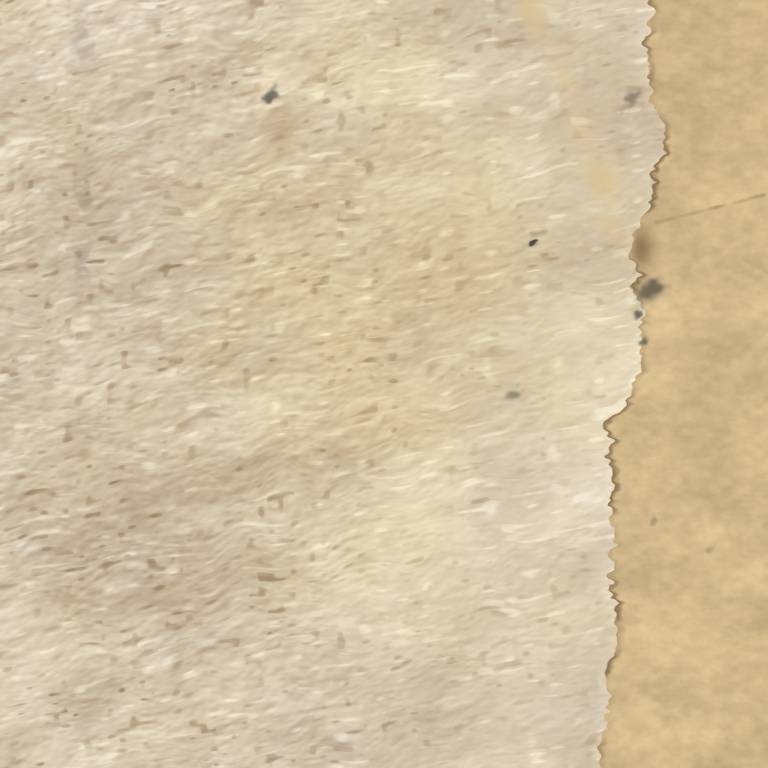
Reproduce this texture procedurally as a Shadertoy shader.

```glsl
// A pale fibrous sheet with a torn right edge lying on tan parchment.
// The tear is a smoothed height profile plus fray; the fibres are noise
// stretched along a slight slope; stains, marks and creases are soft shapes.

const vec3 SHEET_SHADE = vec3(0.735, 0.66, 0.545);
const vec3 SHEET_LIGHT = vec3(0.91, 0.866, 0.765);
const vec3 PARCHMENT = vec3(0.822, 0.718, 0.545);
const vec3 OCHRE = vec3(0.86, 0.77, 0.58);
const vec3 UMBER = vec3(0.47, 0.38, 0.26);
const vec3 SLATE = vec3(0.32, 0.30, 0.27);
const float FIBRE_SLOPE = 0.17;
const float FIBRE_RELIEF = 0.52;
const float GRAIN = 0.55;
const float FLECK_STRENGTH = 0.75;
const float STRAND_STRENGTH = 0.4;
const float MOTTLE = 0.85;
const float FRAY = 0.012;

// Tear position at equal heights, bottom to top
const float TEAR[17] = float[17](
  0.781, 0.788, 0.793, 0.801, 0.797, 0.799, 0.797, 0.789, 0.829,
  0.837, 0.828, 0.826, 0.844, 0.865, 0.853, 0.841, 0.849);

// Broad tones: centre, radius, brightness change
const vec4 TONES[12] = vec4[12](
  vec4(0.20, 0.76, 0.16, -0.12), vec4(0.32, 0.61, 0.10, -0.24),
  vec4(0.55, 0.56, 0.08, -0.20), vec4(0.27, 0.24, 0.13, -0.28),
  vec4(0.09, 0.36, 0.12, -0.18), vec4(0.52, 0.41, 0.08, -0.14),
  vec4(0.76, 0.53, 0.12, 0.24), vec4(0.55, 0.28, 0.15, 0.20),
  vec4(0.75, 0.33, 0.13, 0.18), vec4(0.58, 0.88, 0.14, 0.14),
  vec4(0.05, 0.96, 0.10, 0.18), vec4(0.66, 0.17, 0.07, -0.12));

// Small dark marks: centre, radius, opacity
const vec4 MARKS[9] = vec4[9](
  vec4(0.352, 0.876, 0.011, 0.75), vec4(0.696, 0.685, 0.006, 1.2),
  vec4(0.667, 0.486, 0.009, 0.45), vec4(0.847, 0.621, 0.018, 0.75),
  vec4(0.830, 0.592, 0.008, 0.75), vec4(0.838, 0.555, 0.007, 0.65),
  vec4(0.823, 0.873, 0.010, 0.45), vec4(0.852, 0.323, 0.006, 0.30),
  vec4(0.924, 0.283, 0.007, 0.25));

float hash(vec2 p) {
  vec3 q = fract(vec3(p.xyx) * 0.1031);
  q += dot(q, q.yzx + 33.33);
  return fract((q.x + q.y) * q.z);
}

float noise(vec2 p) {
  vec2 i = floor(p), f = fract(p);
  f = f * f * (3.0 - 2.0 * f);
  return mix(mix(hash(i), hash(i + vec2(1, 0)), f.x),
             mix(hash(i + vec2(0, 1)), hash(i + vec2(1, 1)), f.x), f.y);
}

float fbm(vec2 p) {
  float sum = 0.0, amp = 0.5;
  for (int i = 0; i < 4; i++) {
    sum += amp * noise(p);
    p = mat2(1.6, 1.2, -1.2, 1.6) * p + 7.3;
    amp *= 0.5;
  }
  return sum / 0.9375;
}

float blob(vec2 d, float radius) { return exp(-dot(d, d) / (radius * radius)); }

float segment(vec2 p, vec2 a, vec2 b) {
  vec2 ab = b - a;
  return length(p - a - ab * clamp(dot(p - a, ab) / dot(ab, ab), 0.0, 1.0));
}

float tearX(float y) {
  float s = clamp(y, 0.0, 0.9999) * 16.0;
  int i = int(s);
  float fray = noise(vec2(y * 75.0, 3.0)) - 0.5 + 0.6 * (noise(vec2(y * 190.0, 9.0)) - 0.5);
  return mix(TEAR[i], TEAR[i + 1], smoothstep(0.0, 1.0, fract(s))) + FRAY * fray;
}

float fibres(vec2 p) {
  return 0.55 * noise(p * vec2(48.0, 130.0)) + 0.45 * noise(p * vec2(105.0, 230.0) + 31.0);
}

vec3 sheet(vec2 p) {
  vec2 along = vec2(p.x, p.y - FIBRE_SLOPE * p.x);
  along += 0.014 * (vec2(noise(p * 19.0), noise(p * 19.0 + 40.0)) - 0.5);
  float tone = 0.57 + MOTTLE * (fbm(along * vec2(9.0, 15.0)) - 0.5);
  for (int i = 0; i < 12; i++) tone += TONES[i].w * blob(p - TONES[i].xy, TONES[i].z);
  float rough = mix(1.2, 0.6, smoothstep(0.25, 0.8, p.x));
  float relief = fibres(along) - fibres(along + vec2(-0.003, 0.004));
  tone += rough * (FIBRE_RELIEF * relief + GRAIN * (fbm(along * vec2(55.0, 115.0)) - 0.5));
  float fleck = smoothstep(0.7, 0.95, noise(along * vec2(68.0, 135.0) + 17.0));
  float strand = smoothstep(0.74, 0.96, noise(along * vec2(36.0, 150.0) + 71.0));
  tone += STRAND_STRENGTH * strand - FLECK_STRENGTH * rough * fleck * noise(p * 23.0);
  vec3 col = mix(SHEET_SHADE, SHEET_LIGHT, clamp(tone, -0.6, 1.25));
  float warm = blob((p - vec2(0.52, 0.6)) * vec2(1.0, 0.7), 0.24);
  warm += 1.2 * (fbm(p * 11.0 + 60.0) - 0.5);
  col *= mix(vec3(0.995, 0.993, 1.005), vec3(1.01, 1.0, 0.945), warm);

  // Broken ochre crease with a pale ridge, running down to the tear
  float wobble = 0.022 * (noise(p * 32.0) - 0.5) + 0.01 * (noise(p * 90.0) - 0.5);
  float crease = min(segment(p, vec2(0.685, 1.0), vec2(0.745, 0.88)),
                     segment(p, vec2(0.745, 0.88), vec2(0.80, 0.71))) + wobble;
  float patchy = smoothstep(0.2, 0.8, noise(p * vec2(18.0, 30.0) + 5.0));
  col = mix(col, OCHRE, (0.2 + 0.5 * patchy) * smoothstep(0.028, 0.0, crease));
  // Faint fold on the left, turning outward below
  float fold = min(segment(p, vec2(0.107, 0.98), vec2(0.11, 0.64)),
                   segment(p, vec2(0.11, 0.64), vec2(0.05, 0.46))) + wobble;
  col *= 1.0 - 0.1 * patchy * smoothstep(0.009, 0.0, fold);
  // Pale rim and brown stain around the upper hole
  col += 0.09 * blob(p - vec2(0.352, 0.898), 0.024);
  return mix(col, vec3(0.68, 0.58, 0.46), 0.5 * blob(p - vec2(0.362, 0.832) + wobble, 0.03));
}

vec3 parchment(vec2 p) {
  float grain = 0.17 * (fbm(p * vec2(14.0, 20.0)) - 0.5) + 0.14 * (fbm(p * vec2(75.0, 110.0)) - 0.5);
  vec3 col = PARCHMENT * (1.0 + grain) + 0.08 * grain * vec3(0.0, 0.5, 1.0);
  float scratch = segment(p, vec2(0.855, 0.71), vec2(0.995, 0.746));
  return mix(col, UMBER, 0.4 * smoothstep(0.004, 0.0005, scratch) * noise(p * 60.0));
}

void mainImage(out vec4 fragColor, in vec2 fragCoord) {
  vec2 p = fragCoord / iResolution.xy;
  float soft = max(0.0016, 1.0 / iResolution.y);
  float beyond = p.x - tearX(p.y) - 0.005 * (noise(p * 160.0) - 0.5);

  // Broken contact shadow beside the torn lip
  vec3 ground = parchment(p);
  float broken = smoothstep(0.25, 0.75, noise(vec2(p.y * 38.0, 5.0)));
  float shadow = (0.15 + 0.65 * broken) * smoothstep(0.011, 0.0, beyond);
  shadow = max(shadow, 0.7 * blob((p - vec2(0.835, 0.677)) * vec2(1.0, 0.6), 0.015));
  ground = mix(ground, UMBER, shadow);
  vec3 paper = sheet(p) + 0.03 * smoothstep(-0.018, 0.0, beyond);
  vec3 col = mix(paper, ground, smoothstep(-soft, soft, beyond));

  // Holes and specks, slightly ragged
  for (int i = 0; i < 9; i++) {
    vec2 d = p - MARKS[i].xy;
    d.y -= 0.3 * d.x;
    d += 0.009 * (vec2(noise(p * 120.0), noise(p * 120.0 + 50.0)) - 0.5);
    float mark = smoothstep(0.1, 0.95, blob(d * vec2(0.9, 1.1), MARKS[i].z));
    col = mix(col, SLATE, min(mark * MARKS[i].w, 1.0));
  }
  fragColor = vec4(clamp(col, 0.0, 1.0), 1.0);
}
```
